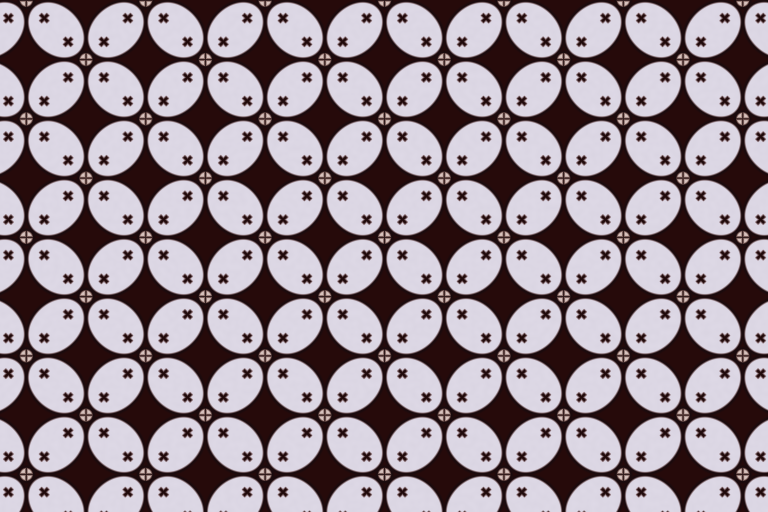
A WebGL 2 fragment shader for this pattern:

```glsl
#version 300 es
precision highp float;
// Lattice of pale ovals on dark maroon, each leaning towards two small rosettes.
// Cell parity picks the lean of the oval; vertex parity picks rosette or gap.
// Shapes are distance functions in cell units, blended with soft edges.

uniform vec2 u_resolution;
out vec4 fragColor;

const vec2 CELLS = vec2(12.864, 8.641);   // cells across and down the canvas
const vec2 ORIGIN = vec2(0.441, 0.635);   // first lattice vertex, in cells
const vec2 OVAL_RADII = vec2(0.53, 0.392);
const float MARK_OFFSET = 0.2;
const float EDGE_SOFTNESS = 0.022;

const vec3 LAVENDER = vec3(0.862, 0.842, 0.894);
const vec3 CREAM = vec3(0.84, 0.76, 0.74);
const vec3 INK = vec3(0.10, 0.04, 0.05);
const vec3 MAROON = vec3(0.15, 0.04, 0.04);
const vec3 EDGE_TINT = vec3(0.0, -0.04, -0.05);

vec2 hashGradient(vec2 cell) {
    vec3 h = fract(cell.xyx * vec3(0.1031, 0.1030, 0.0973));
    h += dot(h, h.yzx + 33.33);
    float angle = 6.2832 * fract((h.x + h.y) * h.z);
    return vec2(cos(angle), sin(angle));
}

float gradientNoise(vec2 p) {
    vec2 i = floor(p);
    vec2 f = p - i;
    vec2 u = f * f * f * (f * (f * 6.0 - 15.0) + 10.0);
    vec2 e = vec2(1.0, 0.0);
    float a = dot(hashGradient(i), f);
    float b = dot(hashGradient(i + e.xy), f - e.xy);
    float c = dot(hashGradient(i + e.yx), f - e.yx);
    float d = dot(hashGradient(i + e.xx), f - e.xx);
    return mix(mix(a, b, u.x), mix(c, d, u.x), u.y);
}

// 0 or 1 in a checkerboard
float parity(vec2 cell) {
    return mod(cell.x + cell.y, 2.0);
}

// First-order distance to an axis-aligned ellipse
float ellipseDistance(vec2 p, vec2 radii) {
    float k = length(p / radii);
    float g = length(p / (radii * radii));
    return k * (k - 1.0) / max(g, 1e-4);
}

// Upright plus sign with rounded corners
float plusDistance(vec2 p, float reach, float halfWidth) {
    p = abs(p);
    p = vec2(max(p.x, p.y), min(p.x, p.y));
    vec2 d = p - vec2(reach, halfWidth);
    return length(max(d, 0.0)) + min(max(d.x, d.y), 0.0) - 0.008;
}

// Disc cut into four petals by a cross
float rosetteDistance(vec2 p, float radius, float halfGap) {
    vec2 q = abs(p);
    return max(length(p) - radius, halfGap - min(q.x, q.y));
}

float coverage(float d, float softness) {
    return 1.0 - smoothstep(-softness, softness, d);
}

// Paint over a base, warming the blended rim
vec3 paint(vec3 base, vec3 top, float amount) {
    return mix(base, top, amount) + EDGE_TINT * 4.0 * amount * (1.0 - amount);
}

void main() {
    vec2 p = gl_FragCoord.xy / u_resolution * CELLS - ORIGIN;
    vec2 pixel = CELLS / u_resolution;
    float softness = max(EDGE_SOFTNESS, 0.7 * max(pixel.x, pixel.y));

    // Oval frame: x runs along the diagonal joining two rosettes
    vec2 cell = floor(p);
    vec2 local = p - cell - 0.5;
    local.y *= 1.0 - 2.0 * parity(cell);
    vec2 diagonal = vec2(local.x + local.y, local.y - local.x) * 0.70711;
    float oval = ellipseDistance(diagonal, OVAL_RADII);

    // Ground: ink close to the ovals, maroon in the open gaps
    vec3 color = mix(INK, MAROON, smoothstep(0.02, 0.075, oval));

    // Rosettes on every other lattice vertex
    vec2 vertex = floor(p + 0.5);
    float rosette = rosetteDistance(p - vertex, 0.102, 0.014);
    float isRosette = 1.0 - parity(vertex);
    color = mix(color, INK, isRosette * coverage(length(p - vertex) - 0.15, 0.03));
    color = paint(color, CREAM, isRosette * coverage(rosette, softness));

    // Ovals with faint cloth mottling
    vec3 cloth = LAVENDER + 0.012 * gradientNoise(p * 9.0);
    color = paint(color, cloth, coverage(oval, softness));

    // Two diagonal crosses, mirrored about the oval centre
    vec2 markCentre = vec2(MARK_OFFSET * 1.41421, 0.0);
    vec2 mark = vec2(abs(diagonal.x), diagonal.y) - markCentre;
    float crossShape = plusDistance(mark, 0.082, 0.021);
    color = paint(color, mix(INK, MAROON, 0.5), coverage(crossShape, softness));

    fragColor = vec4(clamp(color, 0.0, 1.0), 1.0);
}
```
